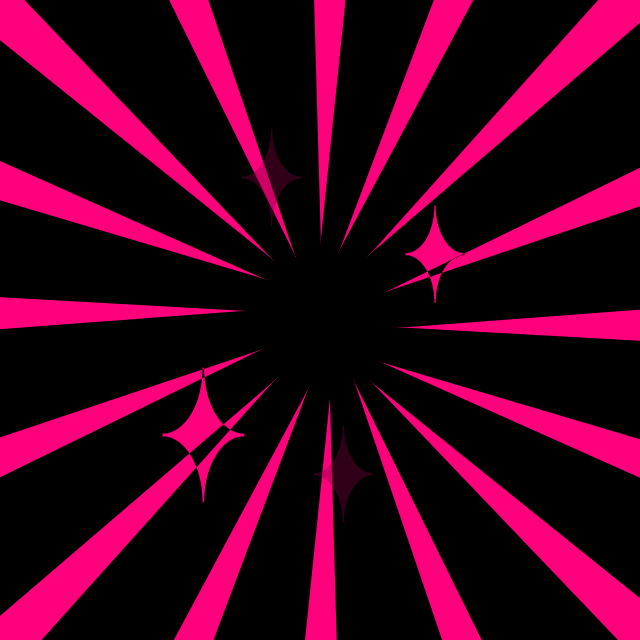
This background is drawn by a Shadertoy shader. Its source:

```glsl
// A burst of sixteen pink wedges around a dark centre, with four-pointed stars.
// Each wedge is a half-angle distance test about a jittered axis;
// the stars are bounded by concave elliptic arcs and invert what lies beneath.

const vec3 PINK = vec3(1.0, 0.0, 0.49);
const vec2 CENTRE = vec2(0.5052, 0.5013);

// Angular jitter in degrees, repeated every half turn
const float TURN[8] = float[](2.15, 1.9, 0.65, 0.2, -0.55, -2.2, -2.45, 0.0);

// Sideways jitter of each wedge axis from the centre
const float SHIFT[16] = float[](
    -0.0086, -0.0215, -0.0216, -0.0025, 0.0142, 0.0318, 0.0216, -0.0074,
    -0.0150, -0.0234, -0.0152, -0.0073, 0.0142, 0.0270, 0.0151, -0.0027);

// Coverage of a shape from its signed distance, negative inside
float cover(float dist, float pixel) {
    return clamp(0.5 - dist / pixel, 0.0, 1.0);
}

// Wedges run outward from their tips, clockwise from the top
float burst(vec2 p, float pixel) {
    float halfAngle = radians(3.75);
    float mask = 0.0;
    for (int i = 0; i < 16; i++) {
        float angle = radians(22.5 * float(i) + TURN[i % 8]);
        vec2 axis = vec2(sin(angle), cos(angle));
        float tip = i % 2 == 0 ? 0.1237 : 0.1094;
        float along = dot(p, axis) - tip;
        float side = dot(p, vec2(axis.y, -axis.x)) - SHIFT[i];
        float dist = abs(side) * cos(halfAngle) - along * sin(halfAngle);
        mask = max(mask, cover(dist, pixel));
    }
    return mask;
}

// Four-pointed star with the given half width
float star(vec2 p, float halfWidth, float pixel) {
    vec2 q = abs(p) / (halfWidth * vec2(1.0, 1.64));
    float arcs = (0.98 - length(1.0 - q)) * halfWidth * 1.2;
    float bounds = (max(q.x, q.y) - 1.0) * halfWidth;
    return cover(max(arcs, bounds), pixel);
}

// Exclusive blend of two coverages
float invertBy(float base, float top) {
    return base + top - 2.0 * base * top;
}

void mainImage(out vec4 fragColor, in vec2 fragCoord) {
    float pixel = 1.0 / iResolution.y;
    vec2 p = (fragCoord - 0.5 * iResolution.xy) * pixel + 0.5;

    float mask = burst(p - CENTRE, pixel);

    // Solid stars
    mask = invertBy(mask, star(p - vec2(0.6797, 0.6029), 0.0462, pixel));
    mask = invertBy(mask, star(p - vec2(0.3177, 0.3203), 0.0638, pixel));

    // Faint stars
    mask = invertBy(mask, 0.19 * star(p - vec2(0.4245, 0.7227), 0.0462, pixel));
    mask = invertBy(mask, 0.19 * star(p - vec2(0.5365, 0.2591), 0.0462, pixel));

    fragColor = vec4(PINK * mask, 1.0);
}
```
